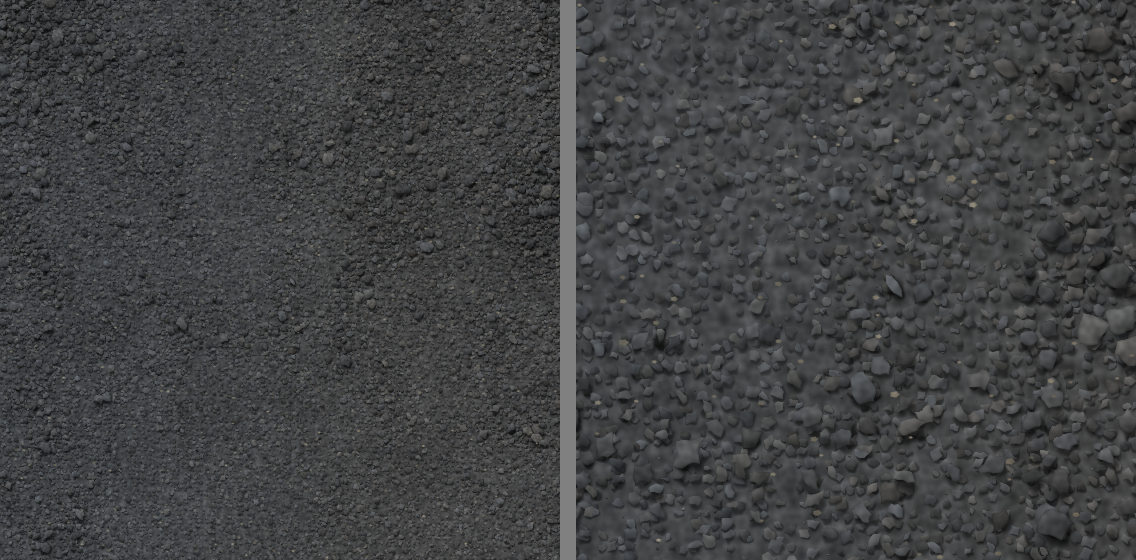
Left, the full canvas; right, a detail of the centre.
Reproduce this texture procedurally as a Shadertoy shader.

```glsl
// Dark crushed gravel: a worn, smoother path between banks of loose stones.
// Layers of faceted stones, fine to coarse, are scattered on a jittered grid;
// gradient noise sets where they gather, roughens outlines and adds grit.

#define GROUND_COLOR vec3(0.283, 0.284, 0.285)
#define COOL_TINT vec3(0.96, 1.00, 1.035)
#define SPECK_COLOR vec3(0.50, 0.47, 0.41)
#define LIGHT_DIR vec2(-0.35, 0.94)
#define FINE_CELLS 140.0
#define MEDIUM_CELLS 90.0
#define COARSE_CELLS 54.0
#define SPECK_CELLS 85.0
#define GRIT_AMOUNT 0.25
#define SHADOW_DEPTH 0.58
#define TONE_SPREAD 0.23
#define OUTLINE_WARP 0.28

const float TAU = 6.2831853;

vec3 hash3(vec2 p) {
    vec3 q = fract(p.xyx * vec3(0.1031, 0.1030, 0.0973));
    q += dot(q, q.yxz + 33.33);
    return fract((q.xxy + q.yzz) * q.zyx);
}

float cornerSlope(vec2 corner, vec2 offset) {
    float angle = TAU * hash3(corner + 17.0).x;
    return dot(vec2(cos(angle), sin(angle)), offset);
}

float gradientNoise(vec2 p) {
    vec2 i = floor(p), f = fract(p);
    vec2 w = f * f * f * (f * (f * 6.0 - 15.0) + 10.0);
    vec2 e = vec2(1.0, 0.0);
    float low = mix(cornerSlope(i, f), cornerSlope(i + e, f - e), w.x);
    float high = mix(cornerSlope(i + e.yx, f - e.yx), cornerSlope(i + 1.0, f - 1.0), w.x);
    return mix(low, high, w.y);
}

// 0 on the worn path, 1 on the loose banks
float looseness(vec2 uv) {
    float bank = 0.60 * uv.y + 1.05 * abs(uv.x - 0.48) - 0.33;
    float clumps = 0.60 * gradientNoise(uv * 4.0 + 3.0) + 0.65 * gradientNoise(uv * 11.0);
    return clamp(bank + clumps, 0.0, 1.0);
}

// Distance from the middle of a straight-sided stone
float facetDistance(vec2 p, float sides) {
    float sector = TAU / sides;
    float angle = mod(atan(p.y, p.x + 1e-5), sector) - 0.5 * sector;
    return length(p) * cos(angle) * 1.08;
}

void addStones(inout vec3 color, vec2 uv, float cells, float cover, float relief) {
    vec2 p = uv * cells;
    float blur = 0.6 * cells / iResolution.y;
    p += OUTLINE_WARP * vec2(gradientNoise(p * 1.6), gradientNoise(p * 1.6 + 57.0));
    float inside = -1.0, shade = 1.0, warmth = 0.0, shadow = 0.0;

    for (int j = -1; j <= 1; j++)
    for (int i = -1; i <= 1; i++) {
        vec2 cell = floor(p) + vec2(i, j);
        vec3 place = hash3(cell + cells * 3.0);
        vec3 look = hash3(cell + cells * 5.0 + 91.0);
        float growth = smoothstep(0.0, 0.15, cover - place.z);
        if (growth <= 0.0) continue;

        float size = growth * mix(0.34, 0.66, look.x * look.x);
        vec2 offset = p - cell - 0.15 - 0.7 * place.xy;
        float turn = (look.y - 0.5) * 2.2;
        vec2 local = mat2(cos(turn), sin(turn), -sin(turn), cos(turn)) * offset;
        local.y *= mix(1.1, 1.8, look.z);
        float depth = size - facetDistance(local, 4.0 + floor(look.y * 3.0));

        // Soft shadow falls on the side away from the light
        float fall = length(offset + LIGHT_DIR * size * 0.45);
        shadow = max(shadow, 1.0 - smoothstep(size * 0.55, size * 1.2, fall));

        if (depth > inside) {
            inside = depth;
            float facing = clamp(1.3 * dot(offset, LIGHT_DIR) / size, -1.0, 1.0);
            float rim = smoothstep(0.0, 0.25, depth / size);
            float tone = 1.03 + TONE_SPREAD * (2.0 * fract(look.x * 7.0) - 1.0);
            shade = tone + relief * (0.27 * facing - 0.22 * (1.0 - rim));
            warmth = place.x - 0.5;
        }
    }

    vec3 stone = GROUND_COLOR * shade * (1.0 + warmth * vec3(0.07, 0.02, -0.05));
    color *= 1.0 - SHADOW_DEPTH * relief * shadow;
    color = mix(color, stone, smoothstep(-blur, blur, inside));
}

// Rare pale chips
void addSpecks(inout vec3 color, vec2 uv) {
    vec2 p = uv * SPECK_CELLS;
    vec3 place = hash3(floor(p) + 211.0);
    vec3 look = hash3(floor(p) + 407.0);
    vec2 offset = (fract(p) - 0.25 - 0.5 * place.xy) * vec2(0.8, 1.2);
    float blur = SPECK_CELLS / iResolution.y;
    float size = mix(0.07, 0.19, look.x * look.x);
    float mask = 1.0 - smoothstep(size - blur, size + blur, facetDistance(offset, 5.0));
    color = mix(color, SPECK_COLOR * mix(0.75, 1.15, look.y), mask * step(0.90, place.z));
}

void mainImage(out vec4 fragColor, in vec2 fragCoord) {
    vec2 uv = fragCoord / iResolution.y;
    float loose = looseness(uv);

    // Packed ground, then stones from fine to coarse
    vec3 color = GROUND_COLOR * (0.97 + 0.35 * gradientNoise(uv * vec2(75.0, 115.0)));
    addStones(color, uv, FINE_CELLS, 0.72 + 0.3 * loose, 0.65 + 0.35 * loose);
    addStones(color, uv, MEDIUM_CELLS, 0.22 + 0.75 * loose, 0.70 + 0.30 * loose);
    addStones(color, uv, COARSE_CELLS, 0.04 + 0.55 * loose, 1.0);
    addSpecks(color, uv);

    // Grit, broad mottling and the cooler path
    float grit = gradientNoise(uv * 215.0) + 0.6 * gradientNoise(uv * 120.0 + 40.0);
    float mottle = gradientNoise(uv * 6.0 + 20.0) + 0.6 * gradientNoise(uv * 19.0);
    float cool = smoothstep(0.75, 0.1, uv.x) * (1.0 - 0.6 * loose);
    color *= 1.0 + GRIT_AMOUNT * grit + 0.12 * mottle - 0.09 * loose;
    color *= mix(vec3(1.0), COOL_TINT, cool);
    fragColor = vec4(clamp(color, 0.0, 1.0), 1.0);
}
```
